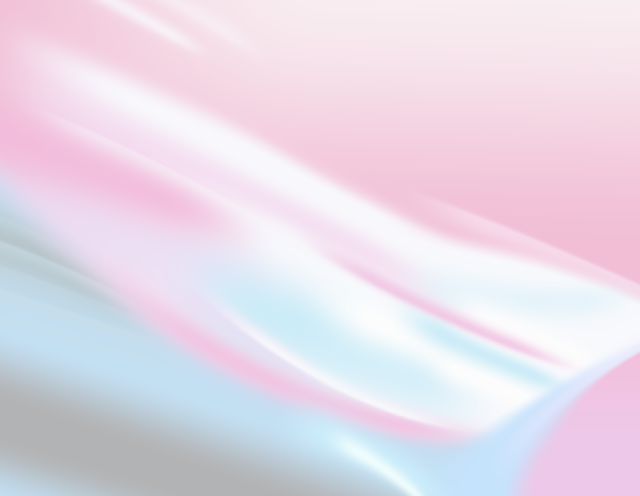
Reproduce this background procedurally as a Shadertoy shader.

```glsl
// Soft pastel silk folds: white, rose and icy blue ribbons sweeping down to the right.

// Height at x of the parabola through three points
float arc(float x, vec2 a, vec2 b, vec2 c) {
    float ab = (b.y - a.y) / (b.x - a.x);
    float bc = (c.y - b.y) / (c.x - b.x);
    return a.y + (x - a.x) * (ab + (x - b.x) * (bc - ab) / (c.x - a.x));
}

// Tapering stroke along an arc, with its own softness above and below
float ribbon(vec2 p, vec2 a, vec2 b, vec2 c, float above, float below) {
    float t = clamp((p.x - a.x) / (c.x - a.x), 0.0, 1.0);
    float d = p.y - arc(p.x, a, b, c);
    float w = (d > 0.0 ? above : below) * (1.25 - 0.6 * t);
    float ends = smoothstep(0.0, 0.3, t) * (1.0 - smoothstep(0.72, 1.0, t));
    return exp(-d * d / (w * w)) * ends;
}

void paint(inout vec3 col, vec3 ink, float mask) {
    col = mix(col, ink, clamp(mask, 0.0, 1.0));
}

void mainImage(out vec4 fragColor, in vec2 fragCoord) {
    vec2 p = fragCoord / iResolution.xy;
    vec3 rose = vec3(0.945, 0.745, 0.835);
    vec3 orchid = vec3(0.945, 0.775, 0.890);
    vec3 lilac = vec3(0.915, 0.875, 0.960);
    vec3 white = vec3(0.972, 0.975, 0.988);
    vec3 ice = vec3(0.800, 0.925, 0.970);
    vec3 sky = vec3(0.765, 0.875, 0.950);
    vec3 grey = vec3(0.700, 0.702, 0.705);

    // Rose backdrop, paling towards the top
    float pale = smoothstep(0.52, 1.06, p.y + 0.04 * p.x) * smoothstep(-0.1, 0.5, p.x);
    vec3 col = mix(rose, vec3(0.972, 0.930, 0.945), pale);
    paint(col, white, 0.75 * ribbon(p, vec2(0.08, 1.07), vec2(0.24, 0.95), vec2(0.34, 0.88), 0.022, 0.018));
    paint(col, white, 0.45 * ribbon(p, vec2(0.16, 1.08), vec2(0.32, 0.96), vec2(0.43, 0.87), 0.030, 0.020));
    paint(col, vec3(0.97, 0.87, 0.93), 0.85 * ribbon(p, vec2(0.60, 0.630), vec2(0.78, 0.542), vec2(1.15, 0.33), 0.007, 0.035));

    // Body of the broad fold
    float bend = (p.x - 0.61) / 0.18;
    float top = 0.975 - 0.57 * p.x - 0.06 * exp(-bend * bend);
    float body = smoothstep(-0.012, mix(0.07, 0.025, p.x), top - p.y);
    vec3 silk = mix(vec3(0.955, 0.845, 0.925), white, smoothstep(0.08, 0.45, p.x));
    paint(col, silk, body * smoothstep(-0.02, 0.16, p.x));

    // Upper strands
    paint(col, lilac, 0.8 * ribbon(p, vec2(-0.20, 0.72), vec2(0.20, 0.52), vec2(0.52, 0.36), 0.09, 0.11));
    paint(col, vec3(0.95, 0.735, 0.86), 0.9 * ribbon(p, vec2(-0.22, 0.84), vec2(0.13, 0.665), vec2(0.44, 0.50), 0.07, 0.075));
    paint(col, vec3(0.955, 0.86, 0.94), 0.85 * ribbon(p, vec2(-0.08, 0.88), vec2(0.39, 0.614), vec2(0.80, 0.32), 0.050, 0.040));
    paint(col, white, 0.95 * ribbon(p, vec2(-0.04, 0.95), vec2(0.36, 0.705), vec2(0.82, 0.42), 0.038, 0.045));
    paint(col, white, 0.35 * ribbon(p, vec2(0.02, 0.80), vec2(0.26, 0.66), vec2(0.46, 0.52), 0.004, 0.022));

    // Icy hollow and the bright folds at its right end
    paint(col, ice, ribbon(p, vec2(0.24, 0.43), vec2(0.47, 0.35), vec2(0.80, 0.20), 0.075, 0.13));
    paint(col, vec3(0.88, 0.95, 0.98), 0.8 * ribbon(p, vec2(0.60, 0.45), vec2(0.78, 0.40), vec2(1.02, 0.41), 0.035, 0.045));
    paint(col, vec3(0.99), ribbon(p, vec2(0.46, 0.42), vec2(0.70, 0.285), vec2(0.88, 0.17), 0.050, 0.055));
    paint(col, ice, ribbon(p, vec2(0.60, 0.385), vec2(0.76, 0.285), vec2(0.92, 0.20), 0.025, 0.030));
    paint(col, vec3(0.99), 0.9 * ribbon(p, vec2(0.66, 0.28), vec2(0.76, 0.235), vec2(0.86, 0.180), 0.008, 0.030));
    paint(col, vec3(0.99), ribbon(p, vec2(0.68, 0.385), vec2(0.83, 0.310), vec2(0.97, 0.24), 0.045, 0.030));
    paint(col, orchid, 0.9 * ribbon(p, vec2(0.45, 0.535), vec2(0.69, 0.365), vec2(0.93, 0.245), 0.022, 0.012));

    // Shadowed cloth beneath the fold: sky blue over grey
    float hem = 0.68 - 1.46 * p.x + 0.95 * p.x * p.x;
    float under = smoothstep(-0.02, mix(0.12, 0.03, smoothstep(0.0, 0.5, p.x)), hem - p.y);
    vec3 cloth = sky;
    paint(cloth, vec3(0.71, 0.76, 0.77), 0.9 * ribbon(p, vec2(-0.25, 0.60), vec2(0.06, 0.485), vec2(0.30, 0.33), 0.07, 0.075));
    float shade = smoothstep(-0.03, 0.12, 0.31 - 0.45 * p.x - p.y);
    shade *= smoothstep(-0.06, 0.08, p.y - 0.045 + 0.40 * p.x);
    paint(cloth, grey, shade);
    for (int i = 0; i < 5; i++) {
        float k = float(i);
        float y = 0.565 - 0.045 * k;
        float strand = ribbon(p, vec2(-0.16, y + 0.05), vec2(0.08, y - 0.05), vec2(0.30 + 0.02 * k, 0.33 - 0.022 * k), 0.005, 0.020);
        paint(cloth, vec3(0.79, 0.87, 0.91), strand * (0.3 + 0.25 * mod(k, 2.0)));
    }
    paint(col, cloth, under);

    // Lower rose ribbon with its bright rim
    paint(col, lilac, 0.85 * ribbon(p, vec2(0.22, 0.46), vec2(0.38, 0.335), vec2(0.52, 0.22), 0.025, 0.035));
    paint(col, orchid, ribbon(p, vec2(0.11, 0.50), vec2(0.42, 0.235), vec2(0.82, 0.115), 0.036, 0.036));
    paint(col, white, 0.9 * ribbon(p, vec2(0.30, 0.425), vec2(0.46, 0.268), vec2(0.75, 0.130), 0.020, 0.007));

    // Blue channel and the rose corner beyond it
    float edge = p.x - 0.778 - 0.1 * p.y - 2.2 * p.y * p.y;
    float width = mix(0.10, 0.035, smoothstep(0.0, 0.25, p.y));
    float channel = smoothstep(-1.5 * width, -0.4 * width, edge);
    paint(col, vec3(0.775, 0.89, 0.99), channel * (1.0 - smoothstep(0.18, 0.32, p.y)));
    float rim = edge / 0.025;
    paint(col, vec3(0.90, 0.90, 0.99), 0.7 * exp(-rim * rim) * smoothstep(0.0, 0.2, p.y));
    vec3 corner = mix(vec3(0.930, 0.785, 0.910), vec3(0.95, 0.755, 0.865), smoothstep(0.1, 0.3, p.y));
    paint(col, corner, smoothstep(0.0, mix(0.06, 0.015, smoothstep(0.1, 0.28, p.y)), edge));

    // Gleam at the foot
    paint(col, vec3(0.80, 0.94, 0.99), 0.8 * ribbon(p, vec2(0.42, 0.15), vec2(0.59, 0.075), vec2(0.74, -0.06), 0.050, 0.035));
    paint(col, vec3(0.95, 0.995, 0.99), 0.9 * ribbon(p, vec2(0.50, 0.12), vec2(0.61, 0.045), vec2(0.70, -0.06), 0.022, 0.018));

    fragColor = vec4(col, 1.0);
}
```
